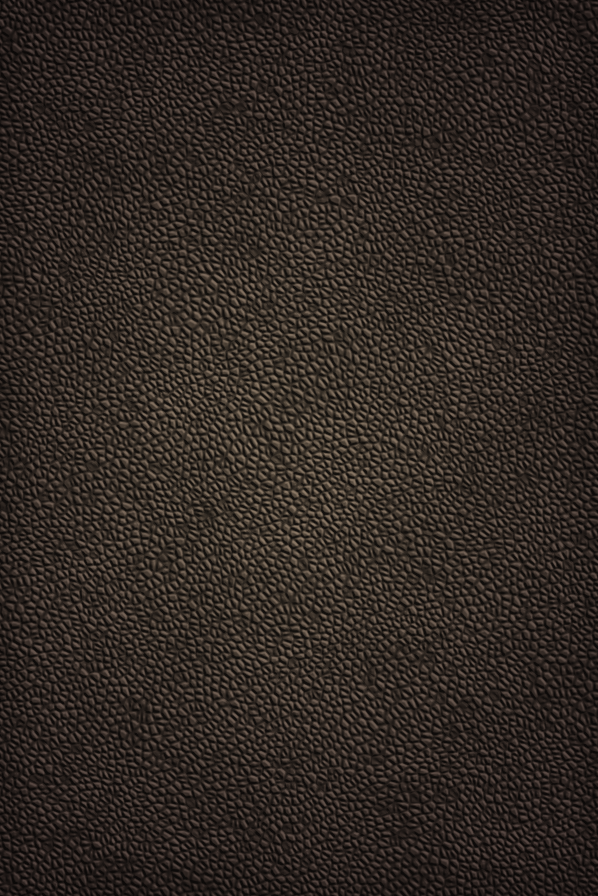
Give the GLSL for this texture, as a Shadertoy shader.

```glsl
// Dark brown pebbled leather, lit by a soft warm glow in the middle.

vec2 hash2(vec2 cell) {
    vec3 q = fract(cell.xyx * vec3(0.1031, 0.1030, 0.0973));
    q += dot(q, q.yzx + 33.33);
    return fract((q.xx + q.yz) * q.zy);
}

float gradientNoise(vec2 p) {
    vec2 i = floor(p), f = fract(p);
    vec2 u = f * f * f * (f * (f * 6.0 - 15.0) + 10.0);
    float a = dot(hash2(i) * 2.0 - 1.0, f);
    float b = dot(hash2(i + vec2(1, 0)) * 2.0 - 1.0, f - vec2(1, 0));
    float c = dot(hash2(i + vec2(0, 1)) * 2.0 - 1.0, f - vec2(0, 1));
    float d = dot(hash2(i + vec2(1, 1)) * 2.0 - 1.0, f - vec2(1, 1));
    return mix(mix(a, b, u.x), mix(c, d, u.x), u.y);
}

// Rounded pebbles parted by creases: gap between the two nearest cell seeds
float pebbleHeight(vec2 p) {
    vec2 cell = floor(p), f = fract(p);
    float nearest = 8.0, second = 8.0;
    for (int y = -1; y <= 1; y++) {
        for (int x = -1; x <= 1; x++) {
            vec2 offset = vec2(x, y);
            float d = length(offset + 0.1 + 0.8 * hash2(cell + offset) - f);
            second = min(second, max(nearest, d));
            nearest = min(nearest, d);
        }
    }
    return smoothstep(0.0, 0.65, second - nearest);
}

// Grain stretched along the falling diagonal, its flow bent by broad noise
float leatherHeight(vec2 p) {
    vec2 bend = vec2(gradientNoise(p * 9.0), gradientNoise(p * 9.0 + 41.0));
    p += 0.012 * bend;
    vec2 along = normalize(vec2(1.0, -0.9));
    vec2 grain = vec2(dot(p, along) * 98.0, dot(p, vec2(-along.y, along.x)) * 136.0);
    return pebbleHeight(grain + 200.0) + 0.35 * gradientNoise(grain * 1.3 + 300.0);
}

void mainImage(out vec4 fragColor, in vec2 fragCoord) {
    vec2 p = fragCoord / iResolution.y;
    vec2 uv = fragCoord / iResolution.xy;

    // Warm light pool over a near-black brown
    vec2 fromGlow = (uv - vec2(0.47, 0.5)) * vec2(0.668, 0.86);
    float glow = exp(-10.0 * dot(fromGlow, fromGlow));
    vec3 hide = mix(vec3(0.148, 0.115, 0.107), vec3(0.275, 0.237, 0.195), glow);

    // Emboss the grain with light from the upper right
    float height = leatherHeight(p);
    float slope = height - leatherHeight(p + vec2(0.0017, 0.0023));
    float shade = 0.93 + 0.68 * slope + 0.38 * (height - 0.5);

    // Faint blotches where the hide is thicker or more worn
    shade *= 1.0 + 0.12 * gradientNoise(p * 7.0 + 12.0) + 0.10 * gradientNoise(p * 24.0 + 70.0);

    // Slight darkening along the borders
    vec2 border = smoothstep(0.0, 0.06, min(uv, 1.0 - uv));
    shade *= 0.88 + 0.12 * border.x * border.y;

    vec3 color = hide * clamp(shade, 0.28, 1.9);
    color += vec3(0.035, 0.034, 0.036) * smoothstep(1.1, 1.7, shade);
    fragColor = vec4(color, 1.0);
}
```
